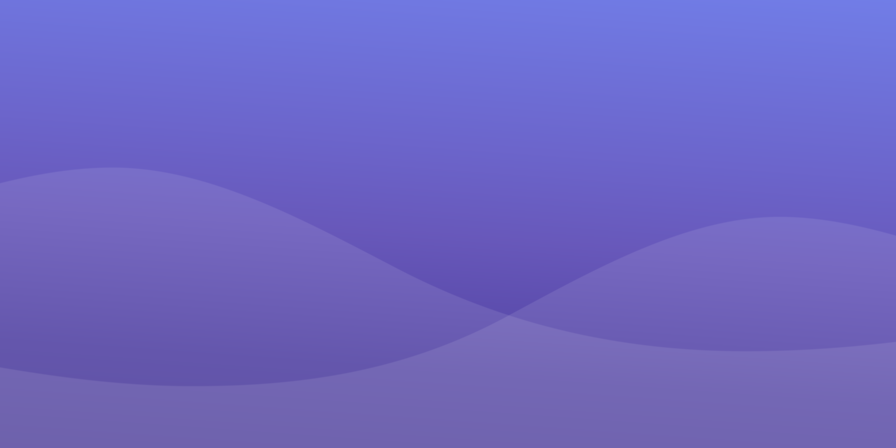
A WebGL 1 fragment shader for this background:

```glsl
precision highp float;
// Two translucent white waves crossing over a blue to violet gradient.
uniform vec2 u_resolution;

const vec3 SKY_BLUE = vec3(0.443, 0.490, 0.905);
const vec3 PERIWINKLE = vec3(0.422, 0.395, 0.795);
const vec3 VIOLET = vec3(0.406, 0.345, 0.730);
const vec3 INDIGO = vec3(0.325, 0.265, 0.640);
const vec3 DEEP_INDIGO = vec3(0.295, 0.235, 0.595);
const float WAVE_OPACITY = 0.10;

// Position of t between two gradient stops, clamped to 0..1
float ramp(float from, float to, float t) {
  return clamp((t - from) / (to - from), 0.0, 1.0);
}

// Slightly tilted gradient, darkening downward and to the left
vec3 backdrop(vec2 uv) {
  float t = 1.0 - uv.y + 0.143 * (1.0 - uv.x);
  vec3 color = mix(SKY_BLUE, PERIWINKLE, ramp(0.0, 0.4, t));
  color = mix(color, VIOLET, ramp(0.4, 0.6, t));
  color = mix(color, INDIGO, ramp(0.6, 0.9, t));
  return mix(color, DEEP_INDIGO, ramp(0.9, 1.15, t));
}

// Cubic Hermite segment; each knot holds (x, height, slope)
float hermite(float x, vec3 a, vec3 b) {
  float width = b.x - a.x;
  float t = (x - a.x) / width;
  float s = 1.0 - t;
  float heights = mix(a.y, b.y, t * t * (3.0 - 2.0 * t));
  return heights + width * t * s * (a.z * s - b.z * t);
}

// Smooth curve through five knots
float crest(float x, vec3 a, vec3 b, vec3 c, vec3 d, vec3 e) {
  if (x < b.x) return hermite(x, a, b);
  if (x < c.x) return hermite(x, b, c);
  if (x < d.x) return hermite(x, c, d);
  return hermite(x, d, e);
}

// Antialiased coverage below a crest
float below(float y, float height, float pixel) {
  return smoothstep(-pixel, pixel, height - y);
}

void main() {
  vec2 uv = gl_FragCoord.xy / u_resolution;
  float pixel = 1.0 / u_resolution.y;

  float leftCrest = crest(uv.x,
    vec3(0.0, 0.591, 0.5), vec3(0.126, 0.626, 0.0),
    vec3(0.443, 0.401, -1.04), vec3(0.833, 0.216, 0.0),
    vec3(1.0, 0.237, 0.24));
  float rightCrest = crest(uv.x,
    vec3(0.0, 0.180, -0.34), vec3(0.215, 0.138, 0.0),
    vec3(0.566, 0.294, 1.08), vec3(0.870, 0.516, 0.0),
    vec3(1.0, 0.474, -0.56));

  // Layer the waves over the gradient
  vec3 color = backdrop(uv);
  color = mix(color, vec3(1.0), WAVE_OPACITY * below(uv.y, leftCrest, pixel));
  color = mix(color, vec3(1.0), WAVE_OPACITY * below(uv.y, rightCrest, pixel));
  gl_FragColor = vec4(color, 1.0);
}
```
